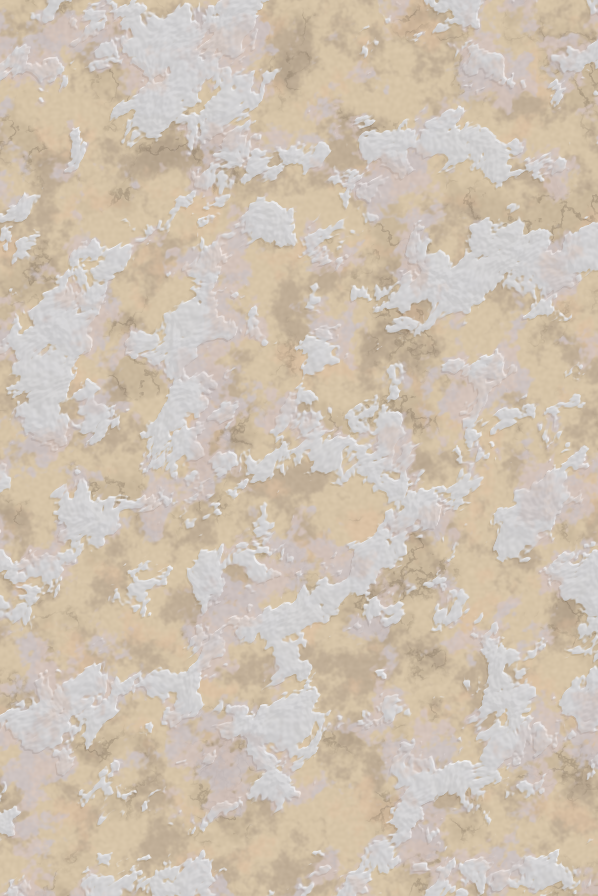
Reproduce this texture procedurally as a WebGL 1 fragment shader.

```glsl
precision highp float;
uniform vec2 u_resolution;

#define PATCH_SCALE 13.0
#define PATCH_LEVEL 0.165
#define EDGE_SOFTNESS 0.06
#define RELIEF_STEP 0.0024
#define RIM_LIGHT 0.075
#define RIPPLE_LIGHT 0.26
#define STAIN_STRENGTH 0.45
#define PINK_STRENGTH 0.8

const vec3 SAND = vec3(0.843, 0.772, 0.660);
const vec3 TAN = vec3(0.750, 0.680, 0.590);
const vec3 PEACH = vec3(0.870, 0.755, 0.640);
const vec3 PINK = vec3(0.830, 0.767, 0.750);
const vec3 LILAC = vec3(0.795, 0.763, 0.778);
const vec3 PLASTER = vec3(0.822, 0.820, 0.826);
const vec3 STAIN = vec3(0.500, 0.440, 0.370);

vec2 latticeGradient(vec2 cell) {
  float angle = 6.2832 * fract(sin(dot(cell, vec2(127.1, 311.7))) * 43758.5);
  return vec2(cos(angle), sin(angle));
}

float gradientNoise(vec2 p) {
  vec2 i = floor(p), f = fract(p);
  vec2 u = f * f * f * (f * (f * 6.0 - 15.0) + 10.0);
  vec2 x = vec2(1.0, 0.0);
  float bottom = mix(dot(latticeGradient(i), f),
                     dot(latticeGradient(i + x), f - x), u.x);
  float top = mix(dot(latticeGradient(i + x.yx), f - x.yx),
                  dot(latticeGradient(i + 1.0), f - 1.0), u.x);
  return mix(bottom, top, u.y);
}

// Layered noise, turned between octaves to hide the lattice
float fbm(vec2 p, float gain) {
  float sum = 0.0, amplitude = 1.0;
  for (int i = 0; i < 5; i++) {
    sum += amplitude * gradientNoise(p);
    p = mat2(1.6, 1.2, -1.2, 1.6) * p + 17.3;
    amplitude *= gain;
  }
  return sum;
}

// Height of the flaking plaster: ragged flakes gathered in loose clusters
float plasterHeight(vec2 p) {
  vec2 q = p * PATCH_SCALE;
  q += 0.15 * vec2(gradientNoise(q * 1.7 + 4.0), gradientNoise(q * 1.7 + 31.0));
  q = mat2(0.95, -0.15, -0.15, 0.95) * q;
  return fbm(q + 7.0, 0.66) + 0.45 * gradientNoise(p * 6.0 + 41.0);
}

float plasterCover(float height) {
  return smoothstep(-EDGE_SOFTNESS, EDGE_SOFTNESS, height - PATCH_LEVEL);
}

// Thin dark veins gathered in small stained areas
float veins(vec2 p) {
  float ridge = abs(fbm(p * 24.0 + 51.0, 0.55));
  float area = smoothstep(0.05, 0.45, fbm(p * 10.0 + 83.0, 0.55));
  return area * (0.35 + 0.65 * (1.0 - smoothstep(0.0, 0.12, ridge)));
}

vec3 stoneColor(vec2 p) {
  float mottle = fbm(p * 14.0 + 23.0, 0.68);
  vec3 color = mix(TAN, SAND, smoothstep(-0.5, 0.1, mottle));
  float warmth = smoothstep(0.15, 0.6, fbm(p * 16.0 + 67.0, 0.55));
  color = mix(color, PEACH, 0.6 * warmth);
  return mix(color, STAIN, STAIN_STRENGTH * veins(p));
}

void main() {
  vec2 p = gl_FragCoord.xy / u_resolution.y;
  vec2 lightStep = RELIEF_STEP * normalize(vec2(0.6, 0.8));

  float height = plasterHeight(p);
  float litHeight = plasterHeight(p + lightStep);
  float cover = plasterCover(height);

  // Pink wash speckled around and between the flakes
  float wash = 0.6 * height + 0.8 * fbm(p * 10.0 + 97.0, 0.7);
  float hue = smoothstep(-0.25, 0.3, fbm(p * 22.0 + 113.0, 0.65));
  vec3 color = mix(stoneColor(p), mix(PINK, LILAC, hue),
                   PINK_STRENGTH * smoothstep(-0.03, 0.24, wash));

  // Plaster, thinner where the wash shows through
  float opacity = mix(0.95, 0.35, smoothstep(0.05, 0.4, wash - 0.6 * height));
  color = mix(color, PLASTER, cover * opacity);

  // Raised rims, bright in places, and soft ripples lit from the upper right
  float rim = cover - plasterCover(litHeight);
  float glint = 0.6 + 0.5 * smoothstep(-0.1, 0.25, gradientNoise(p * 30.0 + 71.0));
  float ripple = clamp(height - litHeight, -0.09, 0.09);
  color += RIM_LIGHT * rim * (rim > 0.0 ? glint : 0.75);
  color += RIPPLE_LIGHT * ripple * mix(0.2, 1.0, cover);

  color += 0.025 * gradientNoise(p * 170.0);
  gl_FragColor = vec4(clamp(color, 0.0, 1.0), 1.0);
}
```
